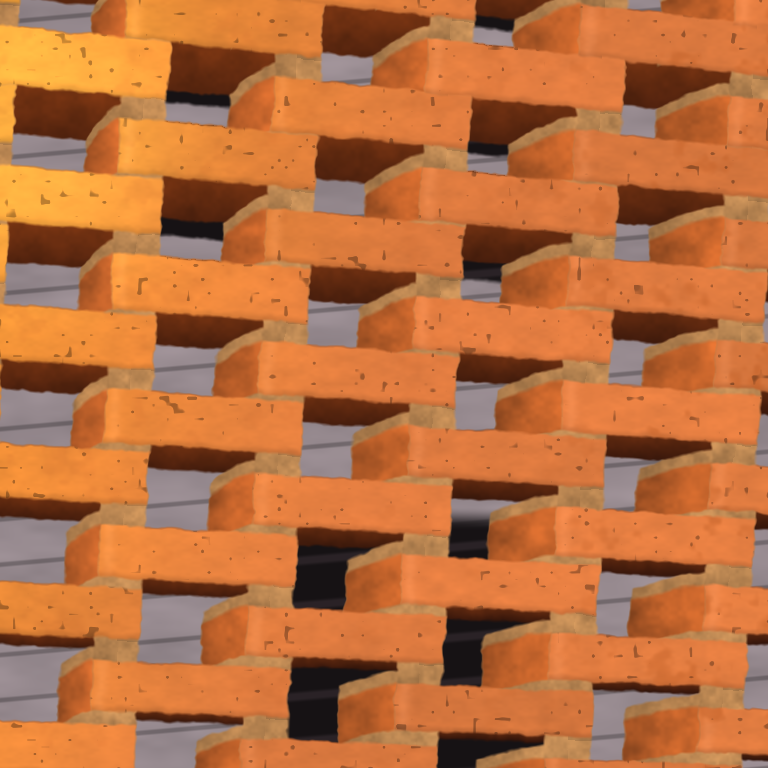
Give the GLSL for this pattern, as a WebGL 1 fragment shader.

```glsl
precision highp float;

uniform vec2 u_resolution;

// Lattice, in canvas units; rows run downwards
const float COLUMN_PITCH = 0.198;
const float FIRST_COLUMN = 0.095;
const float LEAN = 0.05;
const float FIRST_ROW = 0.042;
const float ROW_PITCH = 0.0898;
const float ROW_DROP = 0.035;      // descent from column to column
const float ROW_SHRINK = 0.0022;   // perspective narrowing to the right
const float TILT = 0.58;           // share of the descent seen inside a brick
const float HALF_WIDTH = 0.65;     // brick half length, in columns
const float EDGE_X = 0.012;
const float EDGE_Y = 0.03;
const float WOBBLE = 0.022;

const vec3 SUNLIT = vec3(0.96, 0.58, 0.21);
const vec3 CLAY = vec3(0.87, 0.48, 0.25);
const vec3 GLOW = vec3(0.08, 0.13, 0.05);
const vec3 END_CLAY = vec3(0.77, 0.39, 0.17);
const vec3 MORTAR = vec3(0.75, 0.54, 0.33);
const vec3 UNDERSIDE = vec3(0.46, 0.20, 0.07);
const vec3 SHADOW = vec3(0.20, 0.08, 0.04);
const vec3 SCREEN = vec3(0.58, 0.53, 0.55);
const vec3 DARK = vec3(0.11, 0.09, 0.10);

float hash(vec2 p) {
  return fract(sin(dot(p, vec2(127.1, 311.7))) * 43758.5453);
}

float noise(vec2 p) {
  vec2 i = floor(p), f = fract(p);
  f = f * f * (3.0 - 2.0 * f);
  return mix(mix(hash(i), hash(i + vec2(1.0, 0.0)), f.x),
             mix(hash(i + vec2(0.0, 1.0)), hash(i + 1.0), f.x), f.y);
}

float grain(vec2 p) {
  return 0.5 * noise(p) + 0.3 * noise(p * 2.1 + 7.0) + 0.2 * noise(p * 4.3 + 3.0);
}

float above(float d, float width) {
  return smoothstep(-width, width, d);
}

// Depth below the brick's top edge, brick height, random tone
vec3 brickAt(float u, float y, float column) {
  float k = column + TILT * (u - column);
  float n = (y - FIRST_ROW - ROW_DROP * k) / (ROW_PITCH - ROW_SHRINK * k);
  float cell = n - column + 0.3;
  float tone = hash(vec2(column, floor(cell / 2.0)) + 5.0);
  float height = mix(0.85, 0.73, y) + 0.04 * (tone - 0.5);
  return vec3(mod(cell, 2.0) - 0.3, height, tone);
}

float frontMask(vec3 brick, float u, float column) {
  return above(brick.x, EDGE_Y) * above(brick.y - brick.x, EDGE_Y)
       * above(HALF_WIDTH - abs(u - column), EDGE_X);
}

vec3 frontColor(vec3 brick, vec2 p, float u, float column) {
  vec3 c = mix(SUNLIT, CLAY, smoothstep(0.0, 0.75, p.x + 0.35 * p.y));
  c += GLOW * (1.0 - smoothstep(0.05, 0.35, length(p - vec2(0.0, 0.16))));
  float left = u - column + HALF_WIDTH;
  c *= 0.96 + 0.09 * brick.z + 0.12 * (grain(p * vec2(35.0, 60.0)) - 0.5);
  c += 0.04 * exp(-pow((left - 0.06) / 0.04, 2.0));
  c *= 1.0 - 0.12 * smoothstep(brick.y - 0.12, brick.y, brick.x);
  // Worn patches grow to the right, with scattered pits
  float wear = smoothstep(0.56, 0.8, grain(p * 28.0 + 11.0));
  c = mix(c, END_CLAY, wear * (0.15 + 0.5 * smoothstep(0.6, 1.0, p.x)));
  return c * (1.0 - 0.3 * smoothstep(0.86, 0.95, noise(p * 110.0)));
}

// Pale screen with faint slats, and dark openings in some columns
vec3 backdrop(vec2 p, float column, float depth) {
  vec3 c = SCREEN * (0.9 + 0.22 * grain(p * vec2(9.0, 25.0)));
  float slat = abs(fract(p.y * 17.0 + p.x * 1.5) - 0.5);
  c *= 1.0 - 0.25 * (1.0 - smoothstep(0.02, 0.08, slat));
  float upper = mod(column, 2.0) * (1.0 - smoothstep(0.36, 0.39, p.y));
  upper *= above(1.75 - depth - 0.2 * p.y, 0.04);
  float lower = step(1.5, column) * step(column, 3.5) * smoothstep(0.66, 0.69, p.y);
  vec3 opening = DARK * (0.8 + 0.7 * smoothstep(0.36, 0.46, slat));
  return mix(c, opening, max(upper, lower));
}

void main() {
  vec2 p = gl_FragCoord.xy / u_resolution;
  p.y = 1.0 - p.y;

  // Chipped outlines
  vec2 chip = vec2(grain(p * 45.0), grain(p * 45.0 + 31.0)) - 0.5;
  float u = (p.x + LEAN * p.y - FIRST_COLUMN) / COLUMN_PITCH + chip.x * WOBBLE * 2.0;
  float y = p.y + chip.y * WOBBLE * 0.3;
  float column = floor(u + 0.5);
  float across = u - column;
  float neighbour = column + (across < 0.0 ? -1.0 : 1.0);
  float lap = 1.0 - HALF_WIDTH;
  vec3 own = brickAt(u, y, column);
  vec3 other = brickAt(u, y, neighbour);
  vec3 right = brickAt(u, y, column + 1.0);

  // Opening and shaded underside of the brick above it
  float depth = own.x < 0.0 ? own.x + 2.0 : own.x;
  vec3 color = backdrop(p, column, depth);
  float reach = mix(0.74, 0.1, smoothstep(0.0, 1.05, p.y));
  float under = (own.x - own.y) / reach;
  vec3 shade = mix(UNDERSIDE, SHADOW, clamp(0.55 * under + 0.5 * p.y + 0.25 * p.x - 0.15, 0.0, 1.0));
  shade *= 0.85 + 0.3 * grain(p * 40.0);
  color = mix(color, shade, above(own.y + reach - own.x, EDGE_Y) * above(own.x, EDGE_Y));

  // Receding end of the brick to the right, bedded in mortar
  vec3 bed = MORTAR * (0.82 + 0.36 * grain(p * 55.0));
  float endWidth = clamp(0.14 + 0.075 * (column + 1.0), 0.16, 0.48);
  float back = max((lap - across) / endWidth, 0.0);
  float fall = mix(0.6, 0.25, p.y) * pow(back, 1.4);
  float endDepth = right.x - fall;
  float endMask = above(1.0 - back, EDGE_X / endWidth);
  float bedMask = above(endDepth + 0.2, EDGE_Y) * above(right.y + 0.25 - endDepth, EDGE_Y);
  color = mix(color, bed * (1.0 - 0.15 * back), endMask * bedMask);
  vec3 endColor = END_CLAY * (1.08 - 0.28 * back + 0.35 * (grain(p * 40.0 + 9.0) - 0.5));
  float clayMask = above(endDepth, EDGE_Y * 1.5) * above(right.y - endDepth, EDGE_Y);
  color = mix(color, endColor, endMask * clayMask);

  // Mortar joints where columns overlap, then the brick fronts
  bed *= 1.0 - 0.12 * above(own.x - 1.0, 0.2);
  color = mix(color, bed, above(abs(across) - lap, EDGE_X));
  color = mix(color, frontColor(own, p, u, column), frontMask(own, u, column));
  color = mix(color, frontColor(other, p, u, neighbour), frontMask(other, u, neighbour));

  gl_FragColor = vec4(color, 1.0);
}
```
